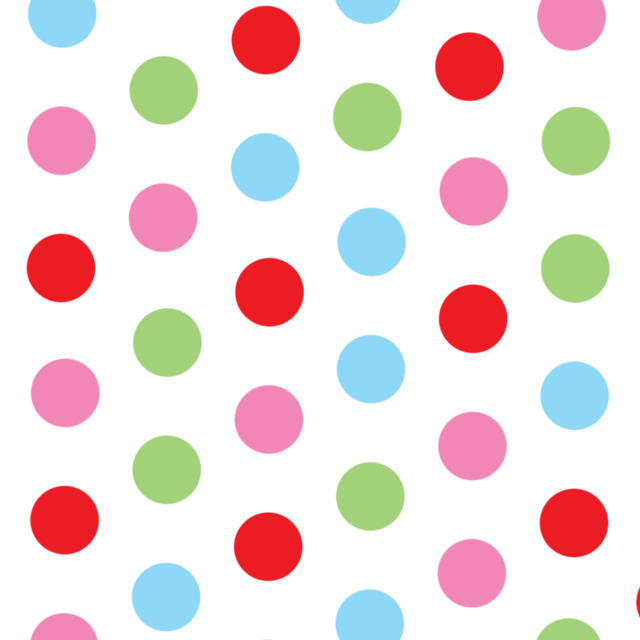
A WebGL 1 fragment shader for this pattern:

```glsl
precision highp float;
// Polka dots in four colours on white, set on a slanted lattice of columns.
// Each point finds its nearest lattice dot; a row order gives that dot its colour.
// Rows outside the central band are nudged, leaving a faint seam between bands.

uniform vec2 u_resolution;

#define RADIUS 0.0535
#define EDGE_SOFTNESS 0.0034
#define ANCHOR vec2(0.1020, 0.6139)        // dot at column 0, row 3; y runs down
#define COLUMN_STEP vec2(0.15957, -0.07865)
#define ROW_STEP vec2(-0.00098, 0.19883)
#define SEAM_SHIFT vec2(-0.0077, 0.0037)
#define PINK vec3(0.945, 0.530, 0.715)
#define GREEN vec3(0.635, 0.820, 0.480)
#define RED vec3(0.925, 0.110, 0.145)
#define BLUE vec3(0.560, 0.845, 0.970)

// Colour indices of four successive columns in one slanted row
vec4 rowOrder(float row) {
  if (row < 0.5) return vec4(3.0, 0.0, 1.0, 2.0);
  if (row > 1.5 && row < 2.5) return vec4(2.0, 0.0, 3.0, 1.0);
  if (row > 3.5 && row < 4.5) return vec4(2.0, 1.0, 0.0, 3.0);
  if (row > 4.5 && row < 5.5) return vec4(0.0, 3.0, 2.0, 1.0);
  if (row > 5.5 && row < 6.5) return vec4(0.0, 2.0, 1.0, 3.0);
  return vec4(0.0, 1.0, 2.0, 3.0);
}

vec3 dotColour(float column, float row) {
  float slot = floor(mod(column + 0.5, 4.0));
  vec4 pick = vec4(equal(vec4(0.0, 1.0, 2.0, 3.0), vec4(slot)));
  float index = dot(rowOrder(row), pick);
  if (index < 0.5) return PINK;
  if (index < 1.5) return GREEN;
  if (index < 2.5) return RED;
  return BLUE;
}

void main() {
  float side = min(u_resolution.x, u_resolution.y);
  vec2 p = gl_FragCoord.xy / side;
  p.y = u_resolution.y / side - p.y;

  // Nearest lattice cell
  vec2 q = p - ANCHOR;
  float column = floor(q.x / COLUMN_STEP.x + 0.5);
  float rowOffset = floor((q.y - column * COLUMN_STEP.y) / ROW_STEP.y + 0.5);
  float row = rowOffset + 3.0;

  // Dot centre, shifted outside the central band
  vec2 centre = column * COLUMN_STEP + rowOffset * ROW_STEP;
  if (row < 2.5 || row > 6.5) centre += SEAM_SHIFT;

  // Soft-edged disc over white
  float edge = 0.5 * max(EDGE_SOFTNESS, 1.5 / side);
  float distanceToRim = length(q - centre) - RADIUS;
  float coverage = 1.0 - smoothstep(-edge, edge, distanceToRim);
  gl_FragColor = vec4(mix(vec3(1.0), dotColour(column, row), coverage), 1.0);
}
```
